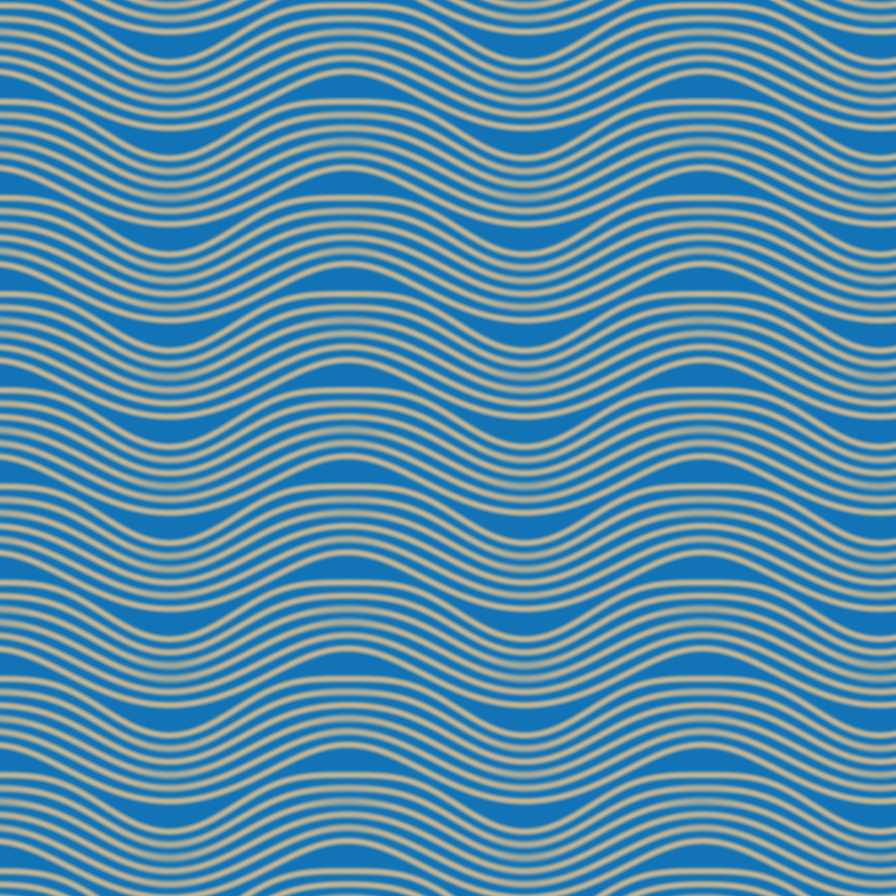
Reproduce this pattern procedurally as a three.js fragment shader.

```glsl
// Soft sand-coloured wave lines on blue, stacked in bands of six.
// Each line is a cosine whose shape shifts down the band: flat crests at the top,
// round ones at the bottom, so the blue gap swells at crests and troughs.

#define WAVE_LENGTH 0.3965
#define BAND_PITCH 0.10735
#define CREST vec2(0.3875, 0.5645)
#define BAND_DEPTH 0.0736
#define AMPLITUDE 0.0316
#define TOP_BULGE 0.0122
#define BOTTOM_BULGE -0.0040
#define LINE_CORE 0.0004
#define LINE_EDGE 0.0063
#define FADE 0.26
#define BLUE vec3(0.07, 0.455, 0.715)
#define SAND vec3(0.775, 0.705, 0.575)

const int LINES = 6;
const float TAU = 6.2831853;

varying vec2 vUv;

// Height of a line below its crest level; t runs from 0 (top of band) to 1 (bottom)
float waveHeight(float x, float t) {
  float angle = TAU * (x - CREST.x) / WAVE_LENGTH;
  float c = cos(angle);
  float bulge = mix(TOP_BULGE, BOTTOM_BULGE, t) * (1.0 - c * c) * (1.0 + 0.2 * c);
  return AMPLITUDE * (c - 1.0) + bulge - BAND_DEPTH * t;
}

// Layered sines give each line of each band its own faintness, from 0 to 1
float faintness(float band, float line) {
  return 0.5 + 0.3 * sin(2.1 * band + 2.4 * line) + 0.2 * sin(3.7 * band - 1.3 * line);
}

// Coverage of one line, repeated up the canvas
float lineCover(vec2 p, float line) {
  float t = line / float(LINES - 1);
  float h = waveHeight(p.x, t);
  float slope = (waveHeight(p.x + 0.001, t) - h) / 0.001;

  // Distance to the nearest repeat, measured across the line
  float v = (p.y - CREST.y - h) / BAND_PITCH;
  float band = floor(v + 0.5);
  float d = abs(v - band) * BAND_PITCH / sqrt(1.0 + slope * slope);

  // Inner lines fade and spread a little where the wave lies flat
  float inner = 4.0 * t * (1.0 - t);
  float level = pow(abs(cos(TAU * (p.x - CREST.x) / WAVE_LENGTH)), 6.0);
  float fade = FADE * inner * level * faintness(band, line);
  float edge = max(LINE_EDGE * (1.0 + fade), fwidth(p.y));
  return (1.0 - fade) * (1.0 - smoothstep(LINE_CORE, edge, d));
}

void main() {
  float cover = 0.0;
  for (int i = 0; i < LINES; i++) {
    cover = max(cover, lineCover(vUv, float(i)));
  }
  gl_FragColor = vec4(mix(BLUE, SAND, cover), 1.0);
}
```
